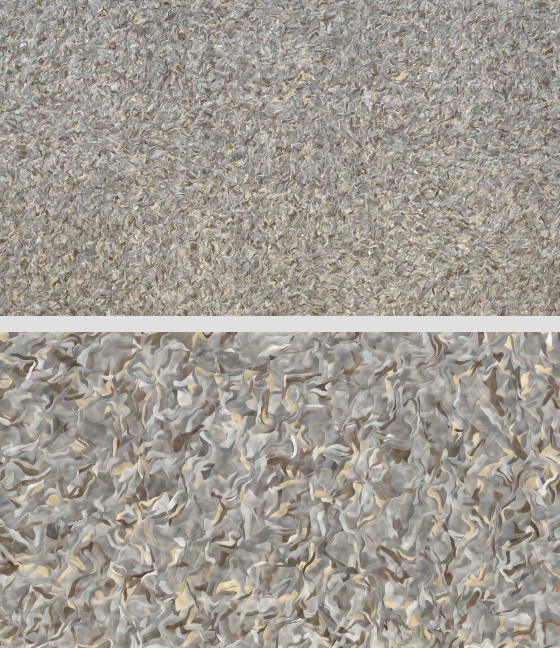
Top: the whole. Bottom: its middle third, enlarged.
A WebGL 2 fragment shader for this texture:

```glsl
#version 300 es
precision highp float;
// Speckled stone sheet: layers of small ragged flakes in grey, cream, brown
// and cool white, scattered by cell and laid over one another on a warped
// plane, then finished with fine grain and soft uneven light.

uniform vec2 u_resolution;
out vec4 fragColor;

float hash(vec2 p) {
  return fract(sin(dot(p, vec2(127.1, 311.7))) * 43758.5453);
}

vec2 hash2(vec2 p) {
  return vec2(hash(p), hash(p + 41.37));
}

float noise(vec2 p) {
  vec2 i = floor(p), f = fract(p);
  f = f * f * (3.0 - 2.0 * f);
  return mix(mix(hash(i), hash(i + vec2(1, 0)), f.x),
             mix(hash(i + vec2(0, 1)), hash(i + vec2(1, 1)), f.x), f.y);
}

// Mostly neutral greys, with a few tinted minerals
vec3 flakeColor(vec2 id) {
  float kind = hash(id + 3.71);
  float spread = hash(id + 7.13) + hash(id + 9.57) + hash(id + 15.91) - 1.5;
  vec3 grey = vec3(0.63, 0.612, 0.582) + 0.2 * spread;
  if (kind < 0.07) return vec3(0.81, 0.745, 0.62) + 0.06 * spread;
  if (kind < 0.18) return vec3(0.47, 0.41, 0.35) + 0.09 * spread;
  if (kind < 0.34) return vec3(0.70, 0.705, 0.685) + 0.10 * spread;
  if (kind < 0.46) return vec3(0.555, 0.55, 0.545) + 0.06 * spread;
  return grey;
}

// One layer of tilted ellipses, painted in a fixed order over the colour below
vec3 paintFlakes(vec3 color, vec2 p, float scale, float seed, float slimness) {
  vec2 q = p * scale;
  float pixel = scale / u_resolution.y;
  float swirl = 2.4 * (noise(p * 7.0 + 5.0) - 0.5);
  for (int y = -1; y <= 1; y++) {
    for (int x = -1; x <= 1; x++) {
      vec2 cell = floor(q) + vec2(x, y);
      vec2 id = cell + seed * 19.19;
      vec2 shape = hash2(id + 23.3);
      float angle = 0.65 + swirl + 2.2 * (hash(id + 31.7) - 0.5);
      float c = cos(angle), s = sin(angle);
      vec2 d = q - cell - hash2(id);
      d = vec2(c * d.x + s * d.y, c * d.y - s * d.x);
      vec2 radius = vec2(mix(0.4, 0.9, shape.x), mix(0.2, 0.4, shape.y) * slimness);
      float edge = (length(d / radius) - 1.0) * radius.y;
      float cover = 1.0 - smoothstep(-0.6 * pixel, 0.6 * pixel, edge);
      vec3 tone = flakeColor(id) * (1.0 + 0.06 * d.y / radius.y);
      color = mix(color, tone, cover);
    }
  }
  return color;
}

void main() {
  vec2 p = gl_FragCoord.xy / u_resolution.y;

  // Two sizes of warp tear the flake outlines
  vec2 warped = p;
  warped += 0.014 * (vec2(noise(p * 48.0), noise(p * 48.0 + 77.0)) - 0.5);
  warped += 0.007 * (vec2(noise(p * 115.0 + 13.0), noise(p * 115.0 + 91.0)) - 0.5);

  // Broad flakes below, slim chips on top
  vec3 color = vec3(0.59, 0.57, 0.54);
  for (int i = 0; i < 5; i++) {
    float k = float(i);
    color = paintFlakes(color, warped, 34.0 + 8.0 * k, k + 1.0, 1.0 - 0.12 * k);
  }

  // Fine grain, partly drawn out along the rising diagonal
  vec2 along = vec2(p.x + p.y, p.y - p.x) * 0.707;
  float streak = noise(along * vec2(75.0, 190.0) + 30.0 * noise(p * 5.0)) - 0.5;
  float grain = noise(p * 210.0 + 50.0) - 0.5;
  color += 0.09 * streak + 0.13 * grain;

  // Cool light from the top, warmer and a little darker patches elsewhere
  float patches = noise(p * 3.5 + 8.0) + 0.5 * noise(p * 9.0) - 0.75;
  color += 0.05 * patches;
  color += vec3(-0.008, 0.0, 0.012) * (p.y - 0.5) * 2.0;
  vec2 corner = gl_FragCoord.xy / u_resolution - 0.5;
  color *= 1.02 - 0.09 * dot(corner, corner);

  fragColor = vec4(clamp(color, 0.0, 1.0), 1.0);
}
```
